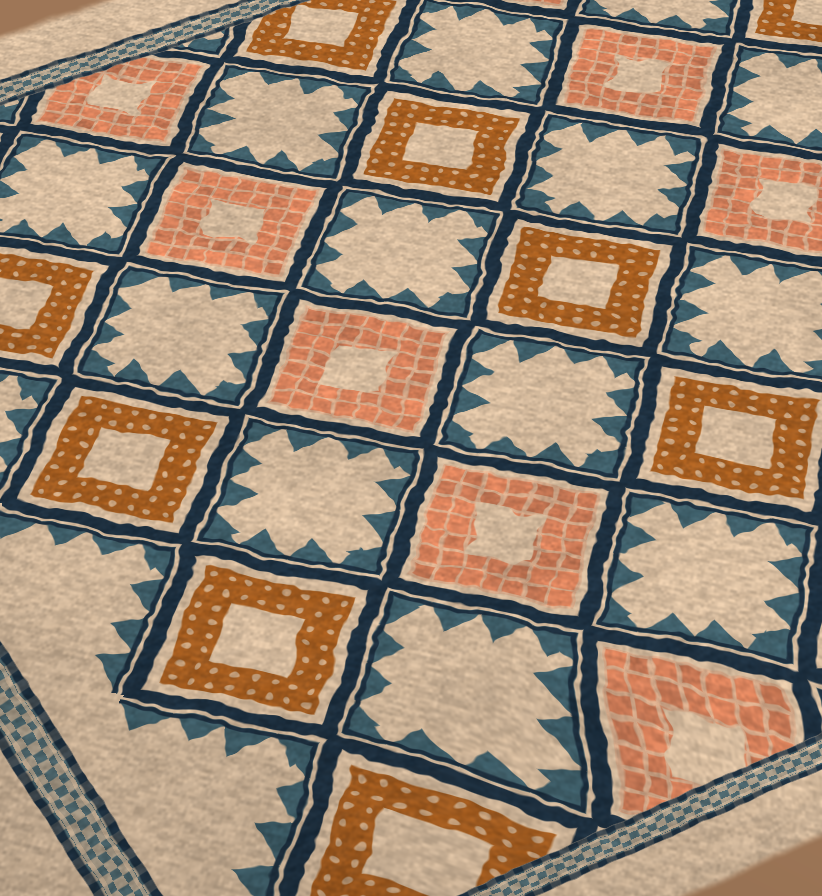
Write a Shadertoy shader that draws this pattern.

```glsl
const vec3 CREAM = vec3(.80, .70, .59);
const vec3 NAVY = vec3(.11, .18, .24);
const vec3 TEAL = vec3(.24, .36, .40);
const vec3 GOLD = vec3(.62, .35, .12);
const vec3 PINK = vec3(.80, .48, .34);

float hash(vec2 p) {
    vec3 q = fract(p.xyx * .1031);
    q += dot(q, q.yzx + 33.33);
    return fract((q.x + q.y) * q.z);
}

float noise(vec2 p) {
    vec2 i = floor(p), f = fract(p);
    f *= f * (3. - 2. * f);
    return mix(mix(hash(i), hash(i + vec2(1, 0)), f.x),
               mix(hash(i + vec2(0, 1)), hash(i + 1.), f.x), f.y);
}

// Soft coverage of the region where d is negative
float cover(float d) {
    float s = 5. / iResolution.y;
    return 1. - smoothstep(-s, s, d);
}

float between(float v, float lo, float hi) {
    return cover(max(lo - v, v - hi));
}

// Perspective plane to lattice coordinates, one unit per cell
vec2 toGrid(vec2 p) {
    p -= vec2(.05, .04) * smoothstep(.7, .92, p.y) * smoothstep(.4, .66, p.x);
    mat2 m = mat2(.189 + .017 * p.x, .0293 + .017 * p.y,
                  -.069 + .0497 * p.x, .1112 + .0497 * p.y);
    return 1. + inverse(m) * (p - vec2(.328, .3255));
}

vec3 goldFrame(vec3 col, vec2 f, float edge) {
    col = mix(col, GOLD, between(edge, .12, .31));
    vec2 q = fract((f - .12) / .095) - .5;
    float hole = cover((length(q) - .2) * .095) * between(edge, .13, .30);
    return mix(col, CREAM, .75 * hole);
}

vec3 pinkFrame(vec3 col, vec2 f, vec2 cell, float edge) {
    vec2 q = (f - .1) / .114;
    float tint = hash(floor(q) + cell * 17.);
    vec2 b = abs(fract(q) - .5);
    float block = cover((max(b.x, b.y) - .37 - .08 * tint) * .114);
    float inner = .31 + .06 * noise(f * 9. + cell * 5.);
    return mix(col, PINK * (.9 + .16 * tint), (.3 + .7 * block) * between(edge, .095, inner));
}

// Four leaning teeth along each active side
float teeth(vec4 side, vec2 f, vec2 cell) {
    float m = 0.;
    for (int i = 0; i < 4; i++) {
        float t = 4. * (i % 2 == 0 ? f.y : f.x);
        float r = hash(vec2(floor(t) + 7. * float(i), dot(cell, vec2(5, 11))));
        float x = fract(t) - .5 + (r - .5) * .15 + .9 * (side[i] - .06);
        float reach = .065 + (.12 + .05 * r) * (1. - 2.2 * abs(x));
        m = max(m, cover((side[i] - reach) * .7));
    }
    return m;
}

vec3 lattice(vec2 g) {
    vec2 cell = floor(g), f = fract(g);
    float diagonal = cell.x - cell.y;
    if (diagonal < -3.5) return CREAM;
    vec4 side = vec4(f, 1. - f);
    if (diagonal < -2.5) side.xw = vec2(1);
    float edge = min(min(side.x, side.y), min(side.z, side.w));
    float kind = mod(diagonal, 4.);
    vec3 col = CREAM;
    if (kind == 0.) col = pinkFrame(col, f, cell, edge);
    else if (kind == 2.) col = goldFrame(col, f, edge);
    else {
        col = mix(col, TEAL, teeth(side, f, cell) * cover(.04 - edge));
        col = mix(col, NAVY, between(edge, .042, .068));
    }
    return mix(col, NAVY, cover(edge - (mod(kind, 2.) == 0. ? .062 : .018)));
}

// Woven border: dark rails around dashed rows, plain cloth outside
vec3 border(vec3 col, vec2 p, vec2 start, vec2 outward, float width) {
    float d = dot(p - start, outward);
    float along = dot(p, vec2(-outward.y, outward.x));
    float v = d / width;
    float row = floor(v * 5.);
    float dash = smoothstep(.35, .5, abs(fract(along * 45. + row * .5) - .5) * 1.6);
    vec3 stripe = mix(CREAM * .95, TEAL, .2 + .7 * dash);
    stripe = mix(stripe, CREAM, .7 * between(abs(v - .5), .22, .29));
    stripe = mix(stripe, NAVY, cover((.34 - abs(v - .5)) * width * 4.) * (.75 + .25 * dash));
    col = mix(col, CREAM, cover(-d * 5.));
    return mix(col, stripe, cover(max(-d, d - width) * 5.));
}

void mainImage(out vec4 fragColor, in vec2 fragCoord) {
    vec2 p = fragCoord / iResolution.y;
    p.y = 1. - p.y;
    vec2 g = toGrid(p);

    // Hand-stitched wobble
    vec2 wobble = vec2(noise(g * 5.), noise(g * 5. + 40.)) - .5;
    wobble += .6 * (vec2(noise(g * 21.), noise(g * 21. + 70.)) - .5);
    vec3 col = lattice(g + .035 * wobble);

    vec2 q = p + .003 * wobble;
    vec2 topOut = vec2(-.322, -.947), lowOut = vec2(.407, .913);
    col = border(col, q, vec2(0, .118), topOut, .026);
    col = border(col, q, vec2(.508, 1), lowOut, .037);
    col = border(col, q, vec2(0, .716), vec2(-.84, .54), .065);

    // Wool ribs, fuzz and faded patches
    float rib = noise(g * vec2(20, 48)) - .5;
    float fuzz = noise(g * vec2(65, 50) + 9.) - .5;
    float patches = noise(g * 2.3) - .5;
    col *= 1. + .15 * rib + .13 * fuzz + .08 * patches;
    col += .035 * (noise(vec2(g.x + g.y, g.x - g.y) * vec2(34, 12)) - .5);

    // Floor past the cloth edges, then side light
    float past = max(dot(q - vec2(0, .118), topOut) - .072,
                     dot(q - vec2(.508, 1), lowOut) - .105);
    col = mix(col, vec3(.60, .45, .33), smoothstep(-.006, .006, past));
    col *= 1.03 - .13 * smoothstep(.3, 1.1, p.y - .5 * p.x);
    fragColor = vec4(col, 1);
}
```
